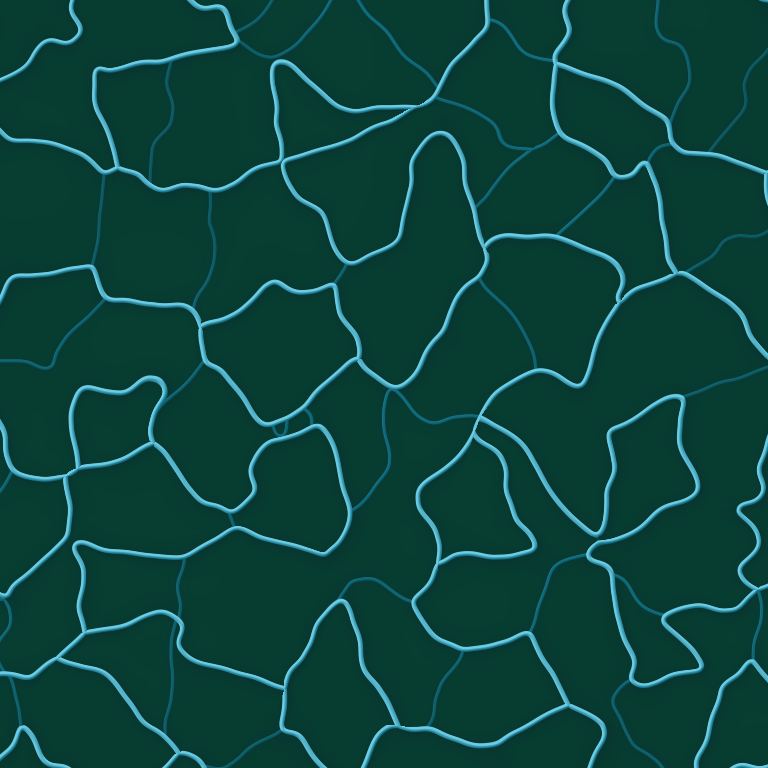
This pattern is drawn by a three.js fragment shader. Its source:

```glsl
// Glowing blue vein network, raised bright cords and thin dim threads on dark green.
varying vec2 vUv;

vec2 hash2(vec2 p) {
  vec3 q = fract(p.xyx * vec3(0.1031, 0.1030, 0.0973));
  q += dot(q, q.yzx + 33.33);
  return fract((q.xx + q.yz) * q.zy);
}

// Smooth vector noise in -1..1
vec2 noise2(vec2 p) {
  vec2 i = floor(p), f = fract(p);
  f = f * f * f * (f * (f * 6.0 - 15.0) + 10.0);
  vec2 low = mix(hash2(i), hash2(i + vec2(1.0, 0.0)), f.x);
  vec2 high = mix(hash2(i + vec2(0.0, 1.0)), hash2(i + 1.0), f.x);
  return mix(low, high, f.y) * 2.0 - 1.0;
}

// Mask selecting one of three labels
vec3 pick(float label) {
  return 1.0 - step(0.5, abs(vec3(0.0, 1.0, 2.0) - label));
}

// Soft Voronoi weights: column = group of cells, row = label inside the group
mat3 cellWeights(vec2 uv) {
  vec2 p = uv * 7.7 + 40.0;
  p += 0.2 * noise2(uv * 9.0 + 3.0) + 0.1 * noise2(uv * 20.0 + 50.0);
  vec2 home = floor(p);
  mat3 sums = mat3(0.0);
  for (int y = -2; y <= 2; y++) {
    for (int x = -2; x <= 2; x++) {
      vec2 cell = home + vec2(float(x), float(y));
      vec2 r = cell + 0.5 + 0.9 * (hash2(cell) - 0.5) - p;
      vec3 group = pick(floor(hash2(cell + 71.0).x * 3.0));
      vec3 label = pick(mod(cell.x + 2.0 * cell.y, 3.0)) * exp(-9.0 * dot(r, r));
      sums[0] += label * group.x;
      sums[1] += label * group.y;
      sums[2] += label * group.z;
    }
  }
  return sums;
}

vec3 largest(vec3 v) {
  return step(vec3(max(v.x, max(v.y, v.z))), v);
}

vec3 safeLog(vec3 v) {
  return log(v + 1e-30);
}

// Distance to the border of the two strongest labels, and the direction away from it
vec3 border(vec3 here, vec3 right, vec3 up, float stepSize) {
  vec3 first = largest(here);
  vec3 second = largest(here - first * 1000.0);
  vec3 pair = first - second;
  float gap = dot(pair, here);
  vec2 slope = vec2(dot(pair, right) - gap, dot(pair, up) - gap) / stepSize;
  float steep = max(length(slope), 30.0);
  return vec3(gap / steep, slope / steep);
}

// Position across a cord, -1 at its lower right to 1 at its upper left
float cordSide(vec3 edge, float halfWidth) {
  return min(edge.x / halfWidth, 1.0) * dot(edge.yz, vec2(-0.6, 0.8));
}

float cover(float dist, float halfWidth) {
  return 1.0 - smoothstep(halfWidth - 0.0008, halfWidth + 0.0008, dist);
}

void main() {
  float e = 0.001;
  mat3 here = cellWeights(vUv);
  mat3 right = cellWeights(vUv + vec2(e, 0.0));
  mat3 up = cellWeights(vUv + vec2(0.0, e));

  // Cords part the groups, threads part the cells within one group
  vec3 all = vec3(1.0);
  vec3 groups = safeLog(all * here);
  vec3 cord = border(groups, safeLog(all * right), safeLog(all * up), e);
  vec3 own = largest(groups);
  vec3 thread = border(safeLog(here * own), safeLog(right * own), safeLog(up * own), e);

  // Ground with a bluish shade, heavier at the lower right of the cords
  vec3 color = vec3(0.027, 0.240, 0.190) * (1.0 + 0.02 * noise2(vUv * 5.0).x);
  float side = 0.5 - 0.5 * dot(cord.yz, vec2(-0.6, 0.8));
  float shade = exp(-cord.x / 0.008) * mix(0.55, 1.0, side);
  color = mix(color, vec3(0.025, 0.180, 0.185), 0.9 * shade);
  color = mix(color, vec3(0.025, 0.210, 0.215), 0.7 * exp(-thread.x / 0.005));

  // Dim threads, of uneven strength
  float strength = 0.9 + 0.25 * noise2(vUv * 4.0 + 9.0).y;
  vec3 threadColor = mix(vec3(0.03, 0.33, 0.38), vec3(0.09, 0.47, 0.53), 0.5 + 0.5 * cordSide(thread, 0.002));
  color = mix(color, threadColor, strength * cover(thread.x, 0.0021));

  // Cords: deep blue underside, mid body, bright ridge toward the upper left
  float halfWidth = 0.0032 + 0.0003 * noise2(vUv * 4.0 + 30.0).x;
  float across = cordSide(cord, halfWidth);
  vec3 cordColor = mix(vec3(0.06, 0.40, 0.47), vec3(0.21, 0.59, 0.68), smoothstep(-0.85, -0.1, across));
  cordColor = mix(cordColor, vec3(0.42, 0.80, 0.89), smoothstep(-0.3, 0.25, across));
  color = mix(color, cordColor, cover(cord.x, halfWidth));

  gl_FragColor = vec4(color, 1.0);
}
```
